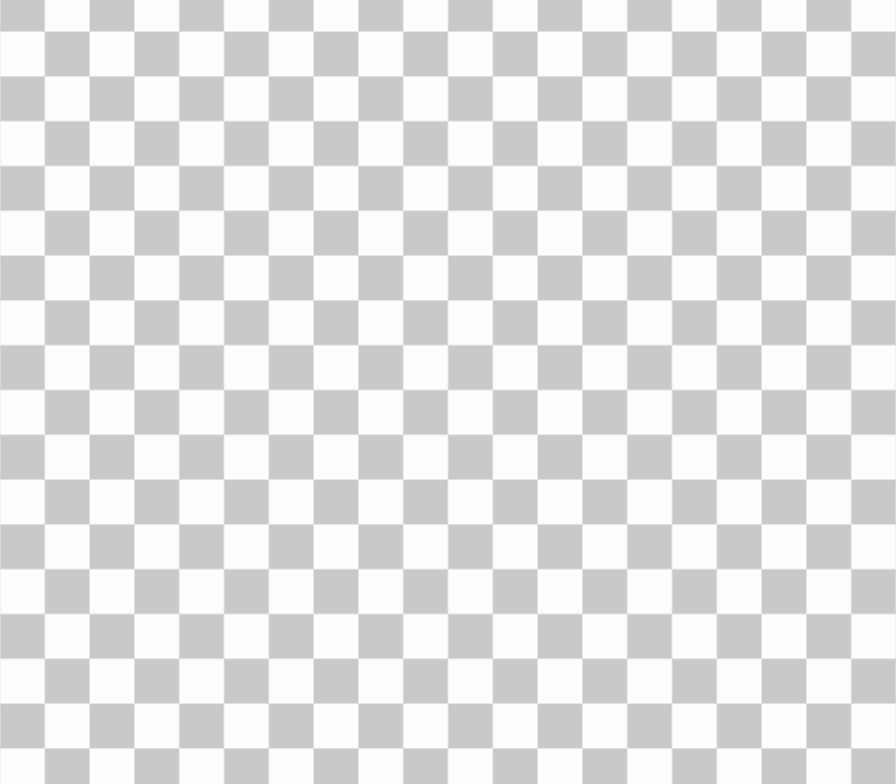
A WebGL 1 fragment shader for this pattern:

```glsl
precision highp float;
// A flat two-tone checkerboard, twenty squares across, with cut rows at the
// top and bottom. Each axis is a soft square wave of +1 and -1; the product
// of the two waves picks the light or the dark square.

uniform vec2 u_resolution;

#define SQUARES_ACROSS 20.0
#define BOTTOM_CUT 0.205      // part of the lowest row hidden, in squares
#define EDGE_BLUR 0.042       // width of the blend between squares, in squares
#define LIGHT_COLOR vec3(0.992, 0.992, 0.992)
#define DARK_COLOR vec3(0.790, 0.790, 0.798)

// Signed distance to the nearest grid line: positive in even squares.
vec2 gridDistance(vec2 p) {
  return abs(2.0 * fract(0.5 * (p - 0.5)) - 1.0) - 0.5;
}

void main() {
  // Position in squares, anchored at the lower left.
  float squaresPerPixel = SQUARES_ACROSS / u_resolution.x;
  vec2 p = gl_FragCoord.xy * squaresPerPixel + vec2(0.0, BOTTOM_CUT);

  // Blend over at least one pixel so that edges stay smooth at small sizes.
  float blend = max(EDGE_BLUR, squaresPerPixel);
  vec2 wave = clamp(2.0 * gridDistance(p) / blend, -1.0, 1.0);

  float lightness = 0.5 + 0.5 * wave.x * wave.y;
  gl_FragColor = vec4(mix(DARK_COLOR, LIGHT_COLOR, lightness), 1.0);
}
```
